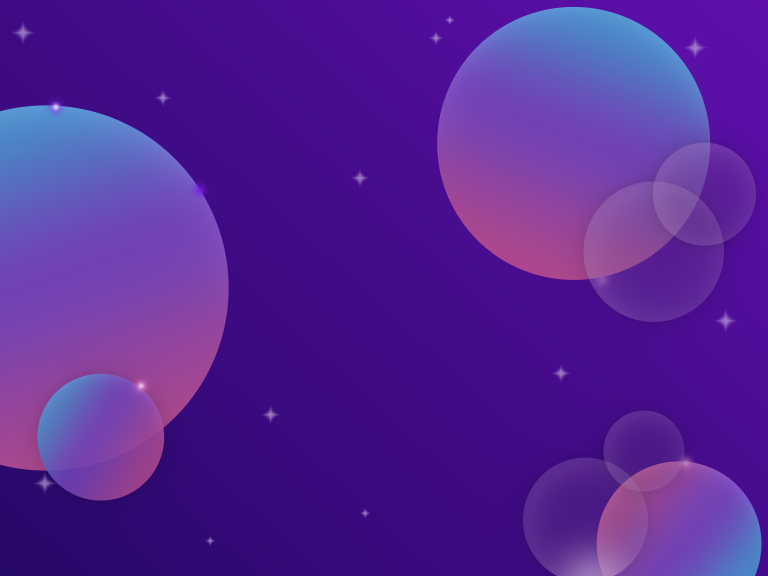
Write a Shadertoy shader that draws this background.

```glsl
const vec3 BLUE = vec3(0.28, 0.53, 0.77);
const vec3 VIOLET = vec3(0.44, 0.26, 0.71);
const vec3 PINK = vec3(0.68, 0.28, 0.55);
const vec3 FROST = vec3(0.74, 0.58, 0.83);

// Position and reach of each star
const vec3 STARS[12] = vec3[12](
    vec3(0.040, 0.943, 0.026), vec3(0.283, 0.830, 0.019),
    vec3(0.625, 0.691, 0.021), vec3(0.757, 0.934, 0.017),
    vec3(0.781, 0.965, 0.013), vec3(1.207, 0.917, 0.026),
    vec3(1.260, 0.443, 0.026), vec3(0.974, 0.352, 0.021),
    vec3(0.470, 0.280, 0.021), vec3(0.078, 0.161, 0.025),
    vec3(0.634, 0.109, 0.013), vec3(0.365, 0.061, 0.013));

// Antialiased coverage of a disc
float disc(vec2 p, vec2 center, float radius) {
    return clamp(0.5 - (length(p - center) - radius) * iResolution.y, 0.0, 1.0);
}

// Faint dark halo outside a disc
float shadow(vec2 p, vec2 center, float radius) {
    float d = max(length(p - center) - radius, 0.0);
    return 1.0 - 0.10 * exp(-d * 65.0);
}

// Three-colour sphere, blue to pink along a direction
vec3 ball(vec3 color, vec2 p, vec2 center, float radius, vec2 toPink, float opacity) {
    vec2 q = (p - center) / radius;
    float t = 0.5 + 0.5 * dot(q, normalize(toPink));
    vec3 tint = mix(BLUE, VIOLET, smoothstep(0.0, 0.48, t));
    tint = mix(tint, PINK, smoothstep(0.42, 1.05, t));
    float rim = pow(min(length(q), 1.0), 9.0);
    tint += 0.07 * rim * smoothstep(-0.4, 0.8, q.y);
    return mix(color, tint, opacity * disc(p, center, radius));
}

// Translucent bubble, denser towards its rim
vec3 bubble(vec3 color, vec2 p, vec2 center, float radius, float density) {
    vec2 q = (p - center) / radius;
    float rim = pow(min(length(q - vec2(0.12, -0.08)), 1.0), 3.0);
    float alpha = density * mix(0.13, 0.30, rim);
    color *= shadow(p, center, radius);
    return mix(color, FROST, alpha * disc(p, center, radius));
}

// Soft four-pointed sparkle
float sparkle(vec2 p, float reach) {
    vec2 q = pow(abs(p) / reach, vec2(0.65));
    return 1.0 - smoothstep(0.3, 1.05, q.x + q.y);
}

// Small bright spot with a coloured bloom
vec3 glint(vec3 color, vec2 p, vec2 center, vec3 bloom, float core) {
    float d = length(p - center);
    color = mix(color, bloom, 0.75 * exp(-d * d * 9000.0));
    return mix(color, vec3(0.95, 0.93, 1.0), core * exp(-d * d * 36000.0));
}

void mainImage(out vec4 fragColor, in vec2 fragCoord) {
    vec2 uv = fragCoord / iResolution.xy;
    vec2 p = (fragCoord - 0.5 * iResolution.xy) / iResolution.y + vec2(0.6667, 0.5);

    // Diagonal night sky
    float slope = dot(uv, vec2(0.55, 0.45));
    vec3 color = mix(vec3(0.13, 0.03, 0.38), vec3(0.25, 0.042, 0.525), smoothstep(-0.25, 0.55, slope) * 1.15 - 0.12);
    color = mix(color, vec3(0.37, 0.06, 0.67), smoothstep(0.4, 1.05, slope));

    // Stars
    for (int i = 0; i < 12; i++) {
        float glow = sparkle(p - STARS[i].xy, STARS[i].z);
        color = mix(color, vec3(0.80, 0.72, 0.90), 0.62 * glow);
    }

    // Left pair of spheres
    color = ball(color, p, vec2(0.080, 0.500), 0.317, vec2(0.33, -0.94), 1.0);
    color = glint(color, p, vec2(0.097, 0.814), vec3(0.50, 0.15, 0.95), 0.9);
    color = glint(color, p, vec2(0.347, 0.670), vec3(0.48, 0.10, 0.88), 0.0);
    color *= shadow(p, vec2(0.175, 0.241), 0.110);
    color = ball(color, p, vec2(0.175, 0.241), 0.110, vec2(0.85, -0.53), 0.88);
    color = glint(color, p, vec2(0.245, 0.330), vec3(0.85, 0.40, 0.75), 0.7);

    // Upper right sphere with bubbles
    color = ball(color, p, vec2(0.996, 0.751), 0.237, vec2(-0.35, -0.94), 1.0);
    color = bubble(color, p, vec2(1.135, 0.563), 0.122, 1.0);
    color = bubble(color, p, vec2(1.223, 0.663), 0.0895, 1.0);
    color = glint(color, p, vec2(1.045, 0.514), vec3(0.62, 0.36, 0.72), 0.0);

    // Lower right sphere with bubbles
    color = ball(color, p, vec2(1.179, 0.056), 0.143, vec2(-0.78, 0.63), 1.0);
    color = glint(color, p, vec2(1.191, 0.196), vec3(0.74, 0.42, 0.74), 0.25);
    vec2 frosted = vec2(1.0165, 0.097);
    color = bubble(color, p, frosted, 0.1085, 0.8);
    float mist = exp(-dot(p - vec2(1.03, -0.015), p - vec2(1.03, -0.015)) * 260.0);
    color = mix(color, vec3(0.76, 0.64, 0.82), 0.7 * mist * disc(p, frosted, 0.1085));
    color = bubble(color, p, vec2(1.118, 0.217), 0.0703, 0.8);

    fragColor = vec4(clamp(color, 0.0, 1.0), 1.0);
}
```
